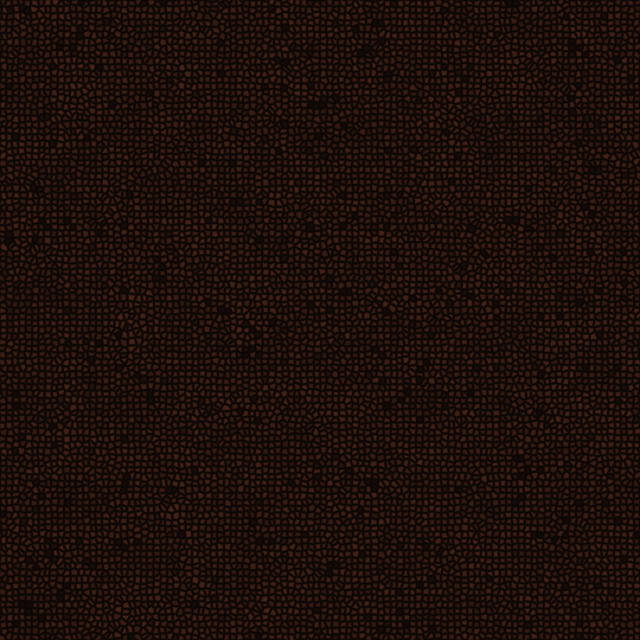
A Shadertoy shader for this texture:

```glsl
vec2 hash2(vec2 p) {
    vec3 q = fract(p.xyx * vec3(0.1031, 0.1030, 0.0973));
    q += dot(q, q.yzx + 33.33);
    return fract((q.xx + q.yz) * q.zy);
}

float gradientDot(vec2 corner, vec2 p) {
    float angle = 6.2832 * hash2(corner + 71.0).x;
    return dot(vec2(cos(angle), sin(angle)), p - corner);
}

float gradientNoise(vec2 p) {
    vec2 i = floor(p), f = p - i;
    vec2 u = f * f * f * (f * (f * 6.0 - 15.0) + 10.0);
    return mix(mix(gradientDot(i, p), gradientDot(i + vec2(1, 0), p), u.x),
               mix(gradientDot(i + vec2(0, 1), p), gradientDot(i + 1.0, p), u.x), u.y);
}

// Grain centre: the jitter drifts between orderly and loose regions
vec2 grainCentre(vec2 cell) {
    float jitter = clamp(0.6 + 0.5 * gradientNoise(cell * 0.13), 0.3, 0.9);
    return cell + 0.5 + jitter * (hash2(cell) - 0.5);
}

// Returns the distance to the nearest seam and the id of the grain
vec3 grains(vec2 p) {
    vec2 base = floor(p), nearestCell = base, nearest = vec2(8.0);
    for (int y = -1; y <= 1; y++)
    for (int x = -1; x <= 1; x++) {
        vec2 cell = base + vec2(x, y);
        vec2 toCentre = grainCentre(cell) - p;
        if (dot(toCentre, toCentre) < dot(nearest, nearest)) {
            nearest = toCentre;
            nearestCell = cell;
        }
    }
    float seam = 8.0;
    for (int y = -2; y <= 2; y++)
    for (int x = -2; x <= 2; x++) {
        if (x == 0 && y == 0) continue;
        vec2 toCentre = grainCentre(nearestCell + vec2(x, y)) - p;
        seam = min(seam, dot(0.5 * (nearest + toCentre), normalize(toCentre - nearest)));
    }
    return vec3(seam, nearestCell);
}

void mainImage(out vec4 fragColor, in vec2 fragCoord) {
    vec2 uv = fragCoord / min(iResolution.x, iResolution.y);
    vec3 grain = grains(uv * 100.0);
    vec2 id = grain.yz;

    // Rounded relief, rising softly from the seam
    float relief = smoothstep(0.03, 0.39, grain.x);

    // Tone of each grain, with a few nearly black ones
    vec2 chance = hash2(id + 213.0);
    float tone = mix(0.72, 1.12, chance.x) + 0.2 * gradientNoise(uv * 12.0);
    float darkness = chance.y - 0.12 * gradientNoise(id * 0.3 + 40.0);
    tone *= mix(0.2, 1.0, smoothstep(0.01, 0.07, darkness));

    vec3 seamColor = vec3(0.047, 0.027, 0.021);
    vec3 grainColor = vec3(0.250, 0.123, 0.078);
    fragColor = vec4(mix(seamColor, grainColor, relief * tone), 1.0);
}
```
